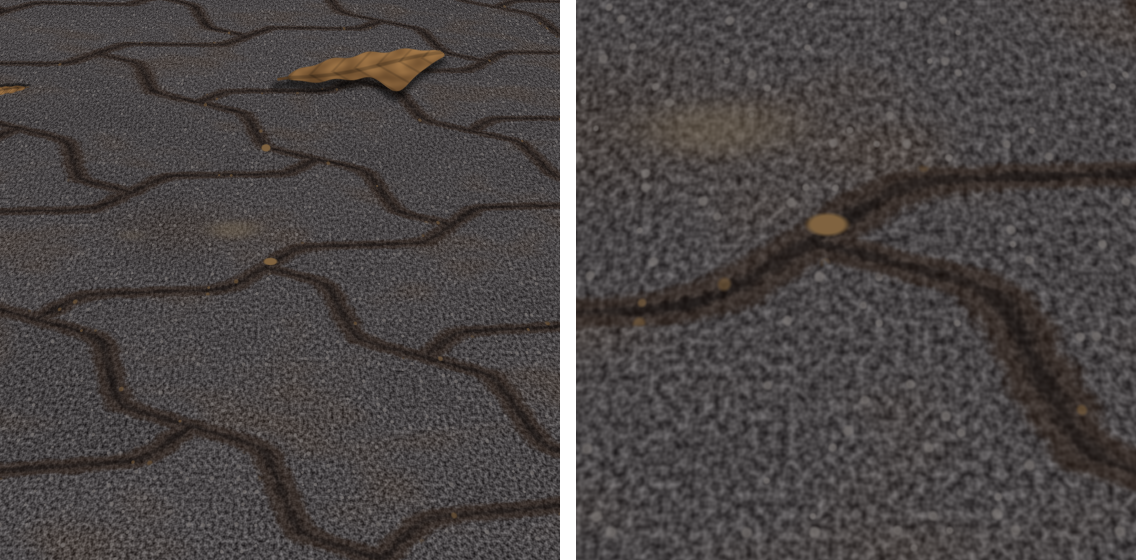
Left: the whole. Right: its middle third, enlarged.
A Shadertoy shader for this texture:

```glsl
// Wavy interlocking pavers in herringbone, seen at an angle, with soil joints and dry leaves.

// Ground lattice to canvas; one unit is half a paver length
const mat3 GROUND_TO_CANVAS = mat3(0.460, 0.1504, 0.11,
                                   0.241, -0.2146, -0.10,
                                   0.065, 0.430, 1.0);
const float WAVE_HEIGHT = 0.10;
const float CORE_WIDTH = 0.026;
const float SOIL_WIDTH = 0.066;
const float GRAIN_SCALE = 240.0;
const float GRAIN_CONTRAST = 0.17;
const float TAU = 6.2831853;

const vec3 STONE = vec3(0.285, 0.273, 0.278);
const vec3 STAIN = vec3(0.285, 0.245, 0.220);
const vec3 CHIP = vec3(0.50, 0.48, 0.47);
const vec3 SOIL = vec3(0.225, 0.185, 0.165);
const vec3 CORE = vec3(0.125, 0.105, 0.100);
const vec3 DUST = vec3(0.40, 0.36, 0.31);
const vec3 CRUMB = vec3(0.50, 0.39, 0.25);
const vec3 LEAF_DARK = vec3(0.41, 0.29, 0.17);
const vec3 LEAF_LIGHT = vec3(0.65, 0.48, 0.29);

vec2 hash2(vec2 p) {
    vec3 q = fract(p.xyx * vec3(0.1031, 0.1030, 0.0973));
    q += dot(q, q.yzx + 33.33);
    return fract((q.xx + q.yz) * q.zy);
}

float cornerGradient(vec2 cell, vec2 offset) {
    float angle = TAU * hash2(cell).x;
    return dot(vec2(cos(angle), sin(angle)), offset);
}

float gradientNoise(vec2 p) {
    vec2 i = floor(p), f = p - i;
    vec2 s = f * f * f * (f * (f * 6.0 - 15.0) + 10.0);
    vec2 e = vec2(1.0, 0.0);
    float low = mix(cornerGradient(i, f), cornerGradient(i + e, f - e), s.x);
    float high = mix(cornerGradient(i + e.yx, f - e.yx), cornerGradient(i + 1.0, f - 1.0), s.x);
    return 1.4 * mix(low, high, s.y);
}

// Scattered round specks, one candidate per cell
float specks(vec2 p, float density) {
    vec2 cell = floor(p);
    vec2 r = hash2(cell + 71.0);
    float radius = 0.16 + 0.22 * r.y;
    float d = length(p - cell - 0.4 - 0.2 * hash2(cell + 13.0));
    return step(r.x, density) * (1.0 - smoothstep(radius * 0.5, radius + 0.1, d));
}

float softEllipse(vec2 p, vec2 center, vec2 radius, float inner) {
    return 1.0 - smoothstep(inner, 1.0, length((p - center) / radius));
}

// Rounded triangle wave with period 1
vec2 wave(vec2 t) {
    return asin(0.96 * sin(TAU * t)) / asin(0.96);
}

// x: distance to the nearest joint, yz: paver identity
vec3 pavers(vec2 ground) {
    vec2 w = ground + WAVE_HEIGHT * vec2(-1.0, 1.0) * wave(ground.yx);
    vec2 cell = floor(w), line = floor(w + 0.5);
    vec2 d = abs(w - line);
    // Joints vanish where two cells merge into one paver
    if (mod(line.x - cell.y, 4.0) == 2.0) d.x = 1.0;
    if (mod(cell.x - line.y, 4.0) == 3.0) d.y = 1.0;
    float k = mod(cell.x - cell.y, 4.0);
    vec2 id = cell - vec2(k == 2.0, k == 3.0);
    return vec3(min(d.x, d.y), id);
}

// Lobed blade along x from 0 to 1, with a short stem
float leafDistance(vec2 q) {
    float t = clamp(q.x, 0.0, 1.0);
    float taper = sqrt(4.0 * t * (1.0 - t));
    float b = (t - 0.70) / 0.13;
    float lobes = 0.010 * sin(27.0 * t);
    float upper = taper * (0.08 + lobes);
    float lower = taper * (0.065 + 0.13 * exp(-b * b) - lobes);
    float blade = max(max(q.y - upper, -q.y - lower), abs(q.x - 0.5) - 0.5);
    float stem = length(q - vec2(clamp(q.x, -0.06, 0.05), 0.0)) - 0.008;
    return min(blade, stem);
}

vec3 addLeaf(vec3 color, vec2 p, vec2 base, vec2 tip, float pixel) {
    float size = length(tip - base);
    vec2 axis = (tip - base) / size, d = (p - base) / size;
    vec2 q = vec2(dot(d, axis), dot(d, vec2(-axis.y, axis.x)));
    float edge = pixel / size;
    color *= mix(0.45, 1.0, smoothstep(-0.02, 0.05, leafDistance(q + vec2(0.02, 0.04))));
    float rib = 1.0 - smoothstep(0.004, 0.012 + edge, abs(q.y + 0.02 * sin(5.0 * q.x)));
    float sideRib = smoothstep(0.36, 0.5, abs(fract(7.0 * q.x - 9.0 * abs(q.y)) - 0.5));
    float tone = 0.25 + 0.5 * q.x + 2.0 * q.y + 0.5 * gradientNoise(q * vec2(9.0, 16.0));
    vec3 blade = mix(LEAF_DARK, LEAF_LIGHT, clamp(tone, 0.0, 1.0));
    blade *= 1.0 - 0.22 * rib - 0.14 * sideRib;
    return mix(color, blade, 1.0 - smoothstep(-edge, edge, leafDistance(q)));
}

void mainImage(out vec4 fragColor, in vec2 fragCoord) {
    vec2 p = fragCoord / iResolution.xy;
    float pixel = 1.0 / iResolution.y;
    vec3 h = inverse(GROUND_TO_CANVAS) * vec3(p, 1.0);
    vec2 ground = h.xy / h.z;
    float footprint = 0.5 * length(fwidth(ground));

    // Grain shrinks with distance
    float depth = 1.8 - p.y;
    vec2 grainPos = GRAIN_SCALE * vec2((p.x - 0.5) / depth, log(depth)) + 400.0;
    float grain = gradientNoise(grainPos) + 0.6 * gradientNoise(grainPos * 1.9);
    float patches = gradientNoise(ground * 1.7 + 9.0) + 0.5 * gradientNoise(ground * 5.0);

    // Stone faces
    vec3 paver = pavers(ground);
    vec3 color = STONE * (0.97 + 0.08 * hash2(paver.yz + 50.0).x);
    float stain = smoothstep(0.0, 0.8, patches) * 0.6 + 0.5 * softEllipse(p, vec2(0.33, 0.59), vec2(0.22, 0.07), 0.0);
    color = mix(color, STAIN, min(stain, 1.0));
    color += GRAIN_CONTRAST * mix(1.0, 0.6, p.y) * grain + 0.02 * patches;
    color = mix(color, CHIP, 0.65 * specks(grainPos * 0.6, 0.07));
    float dust = softEllipse(p, vec2(0.417, 0.590), vec2(0.075, 0.024), 0.1)
               + 0.5 * softEllipse(p, vec2(0.234, 0.580), vec2(0.04, 0.014), 0.1);
    color = mix(color, DUST + 0.06 * grain, 0.75 * dust);

    // Ragged soil joints with a dark core
    float d = paver.x + 0.012 * gradientNoise(ground * 14.0) + 0.006 * grain;
    float soil = 1.0 - smoothstep(SOIL_WIDTH * 0.6 - footprint, SOIL_WIDTH + footprint, d);
    float core = 1.0 - smoothstep(CORE_WIDTH * 0.2 - footprint, CORE_WIDTH + footprint, d);
    color = mix(color, SOIL + 0.07 * grain, 0.9 * soil);
    color = mix(color, CORE + 0.04 * grain, core * (0.8 + 0.3 * gradientNoise(ground * 6.0)));
    color = mix(color, CRUMB, 0.6 * soil * specks(grainPos * 0.45 + 30.0, 0.04));

    // Loose crumbs and leaves
    float crumbs = softEllipse(p, vec2(0.483, 0.533), vec2(0.015, 0.008), 0.6)
                 + softEllipse(p, vec2(0.475, 0.736), vec2(0.010, 0.008), 0.6);
    color = mix(color, CRUMB, crumbs);
    color = addLeaf(color, p, vec2(0.514, 0.861), vec2(0.794, 0.902), pixel);
    color = addLeaf(color, p, vec2(0.046, 0.844), vec2(-0.040, 0.833), pixel);
    fragColor = vec4(clamp(color, 0.0, 1.0), 1.0);
}
```
